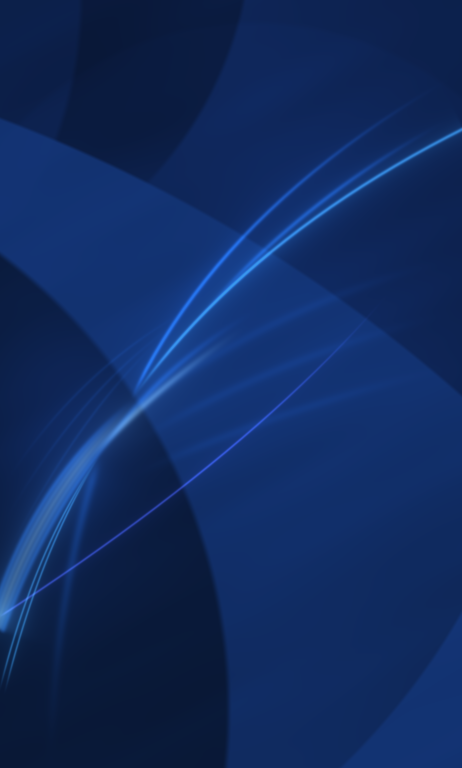
Write a Shadertoy shader that draws this background.

```glsl
// Deep blue backdrop of large overlapping translucent discs, crossed by a
// sheaf of glowing light trails. Discs are soft circle masks; each trail is
// a quadratic Bezier with a Gaussian core, a wide halo and faded ends.

const vec3 NAVY   = vec3(0.050, 0.132, 0.310);
const vec3 ROYAL  = vec3(0.072, 0.198, 0.445);
const vec3 INK    = vec3(0.036, 0.098, 0.220);
const vec3 AZURE  = vec3(0.08, 0.30, 0.66);
const vec3 CYAN   = vec3(0.16, 0.46, 0.68);
const vec3 PALE   = vec3(0.30, 0.42, 0.46);
const vec3 VIOLET = vec3(0.17, 0.20, 0.62);

float hash(vec2 p) {
    return fract(sin(dot(p, vec2(127.1, 311.7))) * 43758.5);
}

float noise(vec2 p) {
    vec2 cell = floor(p), f = fract(p);
    f = f * f * (3.0 - 2.0 * f);
    return mix(mix(hash(cell), hash(cell + vec2(1, 0)), f.x),
               mix(hash(cell + vec2(0, 1)), hash(cell + vec2(1, 1)), f.x), f.y);
}

// 1 inside the circle, 0 outside
float disc(vec2 p, vec2 center, float radius, float soft) {
    return 1.0 - smoothstep(-soft, soft, length(p - center) - radius);
}

// Distance to a quadratic Bezier (x) and curve parameter there (y)
vec2 curve(vec2 p, vec2 a, vec2 b, vec2 c) {
    const int STEPS = 24;
    vec2 nearest = vec2(1e3, 0.0), start = a;
    for (int i = 1; i <= STEPS; i++) {
        float t = float(i) / float(STEPS);
        vec2 end = mix(mix(a, b, t), mix(b, c, t), t);
        vec2 span = end - start;
        float h = clamp(dot(p - start, span) / dot(span, span), 0.0, 1.0);
        float d = length(p - start - span * h);
        if (d < nearest.x) nearest = vec2(d, (float(i - 1) + h) / float(STEPS));
        start = end;
    }
    return nearest;
}

// Brightness of a trail; fade holds the lengths of its two faded ends
float trail(vec2 p, vec2 a, vec2 b, vec2 c, float width, float halo, vec2 fade) {
    vec2 near = curve(p, a, b, c);
    float w = max(width, 0.8 / iResolution.y);
    float ends = smoothstep(0.0, fade.x, near.y) * smoothstep(0.0, fade.y, 1.0 - near.y);
    float core = exp(-near.x * near.x / (w * w));
    return ends * (core + halo * exp(-near.x / (w * 5.0)));
}

vec3 backdrop(vec2 p) {
    vec3 col = mix(NAVY, NAVY * 1.12, smoothstep(0.1, 0.35, p.x));
    // Shadowed right side and upper discs
    col *= 1.0 - 0.15 * smoothstep(0.35, 0.65, p.x + 0.2 * (p.y - 0.7));
    float upper = disc(p, vec2(-0.169, 1.104), 0.497, 0.004);
    float corner = disc(p, vec2(-0.417, 1.0), 0.522, 0.005);
    col *= 1.0 - 0.27 * upper * (1.0 - 0.75 * corner) * smoothstep(0.68, 0.85, p.y);
    col *= 1.0 + 0.06 * disc(p, vec2(0.33, 0.55), 0.42, 0.005);
    // Broad royal-blue disc
    vec3 broad = ROYAL * mix(0.88, 1.04, smoothstep(0.1, 0.65, p.y));
    broad *= 1.0 - 0.12 * smoothstep(0.3, 0.65, p.x) * smoothstep(0.5, 0.2, p.y);
    col = mix(col, broad, 0.9 * disc(p, vec2(-0.681, -0.962), 1.932, 0.003));
    // Lighter lower right corner
    float outside = 1.0 - disc(p, vec2(-0.191, 0.655), 0.911, 0.003);
    col = mix(col, ROYAL, outside * smoothstep(0.5, 0.2, p.y));
    // Dark disc on the left, lit along the trails
    float lit = exp(-pow(length((p - vec2(0.09, 0.45)) * vec2(1.0, 0.75)) / 0.13, 2.0));
    vec3 dark = mix(INK, NAVY * 1.12, lit);
    col = mix(col, dark, disc(p, vec2(-0.445, 0.0755), 0.742, 0.005));
    // Slanted wisps
    vec2 q = vec2(dot(p, vec2(0.88, 0.47)), dot(p, vec2(-0.47, 0.88)));
    return col * (0.96 + 0.08 * noise(q * vec2(4.0, 28.0)));
}

vec3 lights(vec2 p) {
    vec2 knot = vec2(0.169, 0.477);
    vec2 cross = vec2(0.130, 0.408);
    vec3 sum = vec3(0);
    // Long trails rising to the right
    sum += CYAN * 0.8 * trail(p, vec2(0.605, 0.834), vec2(0.319, 0.690), knot, 0.0022, 0.22, vec2(0.01, 0.2));
    sum += AZURE * 0.5 * trail(p, vec2(0.586, 0.846), vec2(0.385, 0.738), vec2(0.247, 0.573), 0.003, 0.3, vec2(0.5, 0.4));
    sum += AZURE * 0.75 * trail(p, vec2(0.592, 0.902), vec2(0.284, 0.727), knot, 0.0026, 0.2, vec2(0.65, 0.1));
    // Pale spear
    sum += PALE * 0.75 * trail(p, vec2(0.326, 0.579), vec2(0.195, 0.492), vec2(0.117, 0.401), 0.0045, 0.2, vec2(0.7, 0.3));
    sum += AZURE * 0.4 * trail(p, vec2(0.34, 0.60), vec2(0.20, 0.52), cross, 0.004, 0.3, vec2(0.7, 0.3));
    // Sheaf of strands sweeping down to the left edge
    for (int i = 0; i < 5; i++) {
        float k = float(i) - 2.0;
        vec2 shift = vec2(-0.004, 0.003) * k;
        vec3 tint = mix(PALE, AZURE, abs(k) * 0.45);
        sum += tint * 0.46 * trail(p, vec2(0.186, 0.484) + shift * 0.5, vec2(0.052, 0.363) + shift * 1.6,
                                   vec2(-0.006, 0.18) + shift, 0.0034, 0.2, vec2(0.35, 0.02));
    }
    sum += CYAN * 0.4 * exp(-length(p - vec2(0.0, 0.2)) / 0.018);
    // Violet thread
    sum += VIOLET * 0.75 * trail(p, vec2(0.508, 0.622), vec2(0.332, 0.413), vec2(-0.002, 0.196), 0.0015, 0.12, vec2(0.55, 0.02));
    // Twin threads and a dim ribbon falling below the crossing
    for (int i = 0; i < 2; i++) {
        vec2 shift = vec2(0.007, -0.002) * float(i);
        sum += CYAN * 0.55 * trail(p, cross, vec2(0.044, 0.286) + shift, vec2(-0.002, 0.095) + shift, 0.0014, 0.1, vec2(0.3, 0.15));
    }
    sum += AZURE * 0.28 * trail(p, cross, vec2(0.068, 0.219), vec2(0.065, -0.02), 0.006, 0.3, vec2(0.1, 0.9));
    // Faint veils on both sides
    for (int i = 0; i < 3; i++) {
        float k = float(i);
        sum += AZURE * 0.10 * trail(p, vec2(0.25 - 0.02 * k, 0.60 - 0.02 * k), vec2(0.10, 0.52 - 0.03 * k),
                                    vec2(0.0, 0.36 - 0.05 * k), 0.002, 0.3, vec2(0.4, 0.5));
        sum += AZURE * 0.09 * trail(p, vec2(0.6, 0.665 - 0.07 * k), vec2(0.36, 0.61 - 0.07 * k),
                                    vec2(0.16, 0.455 - 0.04 * k), 0.006, 0.3, vec2(0.5, 0.3));
    }
    return sum;
}

void mainImage(out vec4 fragColor, in vec2 fragCoord) {
    vec2 p = fragCoord / iResolution.xy * vec2(0.6, 1.0);
    vec3 light = lights(p);
    // Screen-like blend keeps the bright crossing from clipping
    vec3 col = backdrop(p) + light * (1.0 - 0.35 * clamp(light, 0.0, 1.4));
    fragColor = vec4(min(col, vec3(0.68, 0.82, 0.92)), 1.0);
}
```
